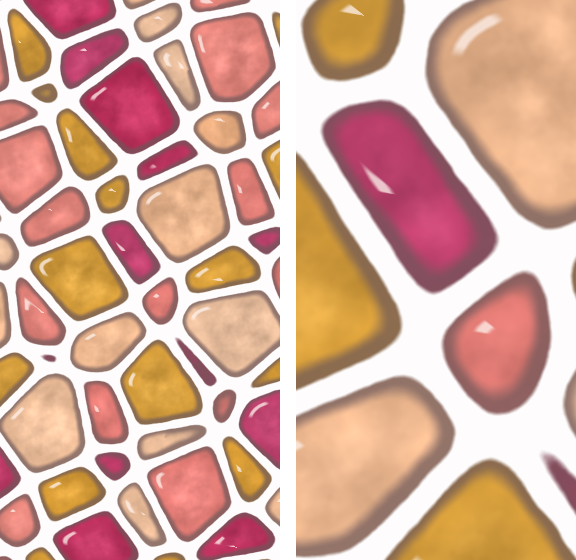
Left, the full canvas; right, a detail of the centre.
This pattern is drawn by a WebGL 2 fragment shader. Its source:

```glsl
#version 300 es
precision highp float;
// Watercolour pebbles on white: a tilted, jittered grid of weighted Voronoi
// cells. A soft minimum over the cell walls rounds the corners; each stone
// gets mottled paint, a dusky rim and a small glint at its upper left.

uniform vec2 u_resolution;
out vec4 fragColor;

const float CELL = 0.215;      // grid spacing, in canvas widths
const float TILT = 0.49;       // slope of the rows, in radians
const float HALF_GAP = 0.067;  // the rest are in grid spacings
const float ROUNDING = 0.06;
const float JITTER = 0.5;
const vec3 PAPER = vec3(0.995, 0.99, 0.99);
const vec3 RIM = vec3(0.51, 0.41, 0.42);

float hash(vec2 p) {
  return fract(sin(dot(p, vec2(127.1, 311.7))) * 43758.5453);
}

float noise(vec2 p) {
  vec2 i = floor(p), f = fract(p);
  f = f * f * (3.0 - 2.0 * f);
  float low = mix(hash(i), hash(i + vec2(1, 0)), f.x);
  float high = mix(hash(i + vec2(0, 1)), hash(i + vec2(1, 1)), f.x);
  return mix(low, high, f.y);
}

float fbm(vec2 p) {
  float sum = 0.0, amp = 0.55;
  for (int i = 0; i < 4; i++) {
    sum += amp * noise(p);
    p = p * 2.03 + 17.3;
    amp *= 0.5;
  }
  return sum;
}

vec2 rotate(vec2 p, float angle) {
  float c = cos(angle), s = sin(angle);
  return vec2(c * p.x + s * p.y, c * p.y - s * p.x);
}

vec2 site(vec2 id) {
  return id + 0.5 + JITTER * (vec2(hash(id), hash(id + 41.7)) - 0.5);
}

// Alternating wide and narrow rows and columns, plus random variation.
float weight(vec2 id) {
  vec2 parity = 2.0 * mod(id, 2.0) - 1.0;
  return 0.16 * (parity.x + parity.y) + 0.26 * (hash(id + 9.2) - 0.5);
}

vec2 nearestCell(vec2 p) {
  vec2 best = floor(p);
  float bestPower = 1e5;
  for (int y = -2; y <= 2; y++)
    for (int x = -2; x <= 2; x++) {
      vec2 id = floor(p) + vec2(x, y);
      vec2 r = site(id) - p;
      float power = dot(r, r) - weight(id);
      if (power < bestPower) { bestPower = power; best = id; }
    }
  return best;
}

// Rounded distance from p to the walls of its cell.
float wallDistance(vec2 p, vec2 cell) {
  vec2 a = site(cell) - p;
  float sum = 0.0;
  for (int y = -2; y <= 2; y++)
    for (int x = -2; x <= 2; x++) {
      if (x == 0 && y == 0) continue;
      vec2 id = cell + vec2(x, y);
      vec2 b = site(id) - p;
      float power = dot(b, b) - dot(a, a) + weight(cell) - weight(id);
      sum += exp(-0.5 * power / length(b - a) / ROUNDING);
    }
  return -ROUNDING * log(sum);
}

// Colours cycle along each row from a random start.
vec3 stoneColor(vec2 id) {
  float k = mod(id.x + floor(4.0 * hash(vec2(id.y, 5.3))), 4.0);
  float tone = hash(id + 23.1);
  if (k < 0.5) return mix(vec3(0.72, 0.17, 0.34), vec3(0.73, 0.25, 0.42), tone);
  if (k < 1.5) return mix(vec3(0.92, 0.75, 0.62), vec3(0.92, 0.65, 0.45), tone * tone * tone);
  if (k < 2.5) return mix(vec3(0.87, 0.46, 0.44), vec3(0.88, 0.52, 0.48), tone);
  return mix(vec3(0.81, 0.58, 0.19), vec3(0.84, 0.64, 0.27), tone);
}

vec3 paintStone(vec2 p, vec2 id, float depth) {
  vec2 outward = normalize(p - site(id) + 1e-4);
  vec3 base = stoneColor(id);
  float mottle = fbm(p * 3.2 + 7.0 * hash(id)) - 0.5;
  vec3 color = base * (0.99 + 0.3 * mottle);
  color += 0.07 * smoothstep(0.1, 0.35, depth) * (0.5 + 2.0 * mottle);

  float shade = 0.022 * dot(outward, rotate(vec2(0.7, -0.7), TILT));
  float rim = 1.0 - smoothstep(0.03, 0.115, depth - shade);
  color = mix(color, mix(base * 0.6, RIM, 0.65), 0.88 * rim);

  float facing = dot(outward, rotate(vec2(-0.91, 0.41), TILT));
  float glint = smoothstep(0.955, 0.985, facing);
  glint *= 1.0 - smoothstep(0.012, 0.04, abs(depth - 0.145));
  return mix(color, vec3(1.0, 0.95, 0.93), 0.75 * glint);
}

void main() {
  vec2 uv = gl_FragCoord.xy / u_resolution.x;
  vec2 p = rotate(uv, TILT) / CELL + 20.0;
  vec2 id = nearestCell(p);
  float wobble = 0.025 * (fbm(p * 6.0) - 0.5);
  float depth = wallDistance(p, id) - HALF_GAP + wobble;
  float inside = smoothstep(-0.012, 0.014, depth);
  fragColor = vec4(mix(PAPER, paintStone(p, id, depth), inside), 1.0);
}
```
